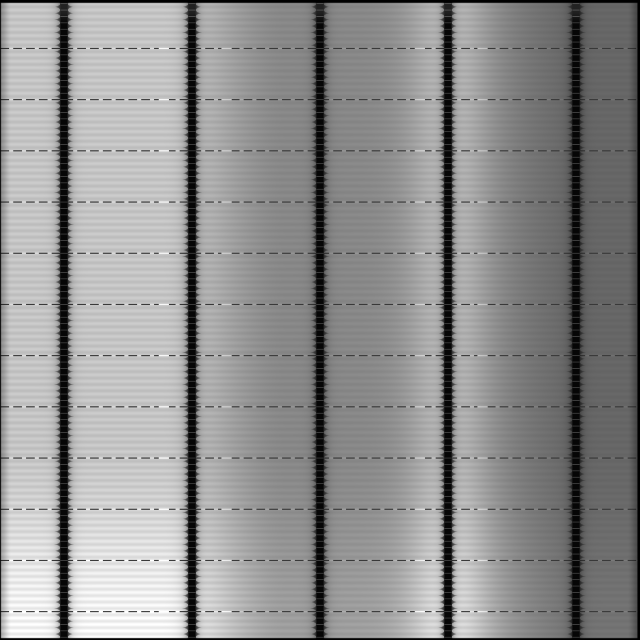
A WebGL 2 fragment shader for this pattern:

```glsl
#version 300 es
precision highp float;
// Brushed metal sheet: fine horizontal ribs, five black toothed seams
// and twelve dashed rows, lit by a broad sheen and a glow from below.
// Each layer is a periodic distance, blended over the sheen in turn.

#define SEAMS 5.0
#define ROWS 12.5
#define RIBS 100.0
#define DASHES 50.0
#define ROW_OFFSET 0.0443
#define SEAM_HALF 0.0056
#define TOOTH_REACH 0.0105
#define DASH_HALF 0.0009
#define DASH_FILL 0.68
#define RIB_DEPTH 0.10

uniform vec2 u_resolution;
out vec4 fragColor;

// Signed distance to the nearest of count evenly spaced lines
float lineOffset(float x, float count) {
    return (fract(x * count + 0.5) - 0.5) / count;
}

// Smooth coverage of a band with the given half width
float band(float d, float halfWidth, float soft) {
    return 1.0 - smoothstep(halfWidth - soft, halfWidth + soft, abs(d));
}

// Broad light across the sheet, strongest at the lower edge
float sheen(vec2 p) {
    float light = mix(0.77, 0.53, smoothstep(0.25, 0.45, p.x));
    float ridge = (p.x - 0.7) / 0.065;
    light += 0.19 * exp(-ridge * ridge);
    light -= 0.13 * smoothstep(0.72, 0.92, p.x);
    float glow = 1.0 - smoothstep(0.0, 0.32, p.y);
    return light + 0.32 * glow * light * light;
}

// Dark dashes on each row, with a few bright gaps beside alternate seams
float dashedRows(vec2 p, float shade, float soft) {
    float row = band(lineOffset(p.y - ROW_OFFSET, ROWS), DASH_HALF, soft);
    float dashX = lineOffset(p.x - 0.0075, DASHES);
    float dash = band(dashX, 0.5 * DASH_FILL / DASHES, soft);
    float gapX = abs(mod(p.x - 0.105, 0.4) - 0.2) - 0.049;
    float gap = band(gapX, 0.008, soft);
    float ink = mix(shade * 1.08, 0.22, dash);
    ink = mix(ink, min(shade * 1.22, 1.0), gap);
    return mix(shade, ink, row);
}

// Black seams with pointed teeth and thin pale cross lines
float toothedSeams(vec2 p, float shade, float soft) {
    float d = abs(lineOffset(p.x - 0.5 / SEAMS, SEAMS));
    float ribY = lineOffset(p.y - ROW_OFFSET, RIBS);
    float tooth = abs(ribY) * 2.0 * RIBS;
    float reach = SEAM_HALF + TOOTH_REACH * tooth * tooth;

    // Soft shadow, then half-dark teeth, then the solid core
    shade *= 1.0 - 0.38 * exp(-max(d - SEAM_HALF, 0.0) / 0.006);
    float teeth = 1.0 - smoothstep(SEAM_HALF, reach + soft, d);
    shade = mix(shade, 0.13, 0.8 * teeth);
    float crossLine = band(ribY, 0.0006, soft);
    float core = 0.025 + 0.24 * crossLine;
    core += 0.11 * smoothstep(0.96, 0.985, p.y);
    return mix(shade, core, band(d, SEAM_HALF, soft));
}

// Shadowed sides and the dark outline of the sheet
float border(vec2 p, float soft) {
    float left = mix(0.72, 1.0, smoothstep(0.0, 0.018, p.x));
    float right = mix(0.65, 1.0, smoothstep(0.0, 0.02, 1.0 - p.x));
    vec4 inset = vec4(p.x - 0.001, 0.9965 - p.x, p.y - 0.0025, 0.996 - p.y);
    vec4 inside = smoothstep(vec4(-soft), vec4(soft + 0.001), inset);
    return left * right * inside.x * inside.y * inside.z * inside.w;
}

void main() {
    vec2 p = gl_FragCoord.xy / u_resolution;
    float soft = 0.6 / min(u_resolution.x, u_resolution.y);

    // Ribs show most where the sheet is bright
    float shade = sheen(p);
    float rib = 0.5 + 0.5 * cos(6.2831853 * RIBS * (p.y - ROW_OFFSET));
    shade += RIB_DEPTH * shade * shade * (rib - 0.5);

    shade = dashedRows(p, shade, soft);
    shade = toothedSeams(p, shade, soft);
    shade *= border(p, soft);
    fragColor = vec4(vec3(clamp(shade, 0.0, 1.0)), 1.0);
}
```
